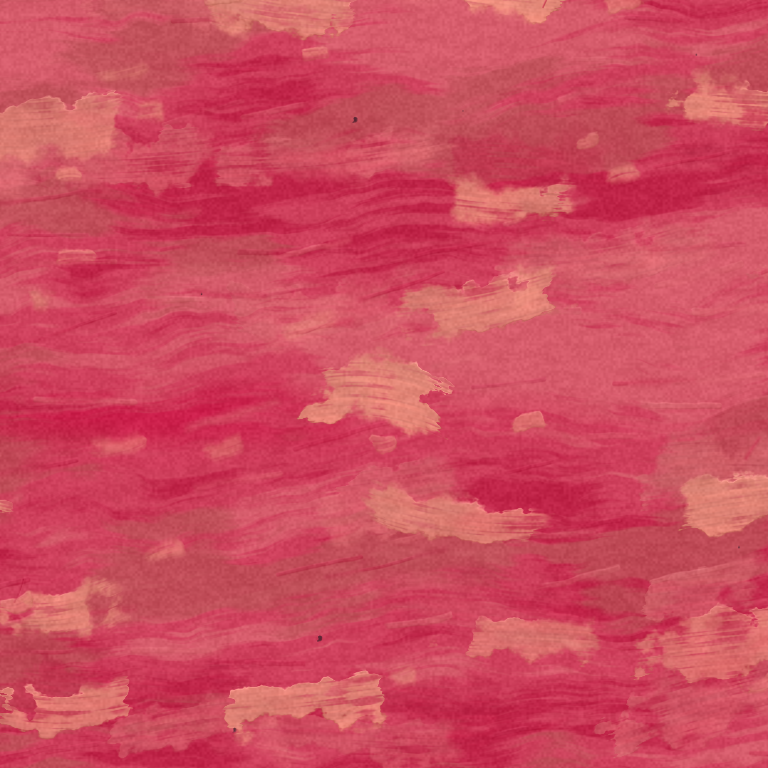
A WebGL 2 fragment shader for this texture:

```glsl
#version 300 es
precision highp float;

uniform vec2 u_resolution;
out vec4 fragColor;

const vec3 CRIMSON = vec3(0.75, 0.14, 0.28);
const vec3 ROSE = vec3(0.81, 0.25, 0.36);
const vec3 PINK = vec3(0.84, 0.36, 0.42);
const vec3 SALMON = vec3(0.85, 0.42, 0.44);
const vec3 PEACH = vec3(0.89, 0.54, 0.47);
const vec3 DUSTY = vec3(0.74, 0.31, 0.34);
const vec3 VIVID = vec3(0.79, 0.08, 0.27);

struct Brush {
    vec2 cell, halfSize;
    float tilt, chance, opacity, edge;
    vec3 tint;
};

vec2 hash2(vec2 p) {
    vec3 q = fract(p.xyx * vec3(0.1031, 0.1030, 0.0973));
    q += dot(q, q.yzx + 33.33);
    return fract((q.xx + q.yz) * q.zy);
}

float noise(vec2 p) {
    vec2 i = floor(p), f = fract(p);
    f = f * f * (3.0 - 2.0 * f);
    float low = mix(hash2(i).x, hash2(i + vec2(1, 0)).x, f.x);
    float high = mix(hash2(i + vec2(0, 1)).x, hash2(i + vec2(1, 1)).x, f.x);
    return mix(low, high, f.y);
}

float fbm(vec2 p) {
    float sum = 0.0, amplitude = 0.5;
    for (int i = 0; i < 5; i++) {
        sum += amplitude * noise(p);
        p = mat2(1.84, 0.69, -0.69, 1.84) * p + 17.3;
        amplitude *= 0.5;
    }
    return sum;
}

float roundBox(vec2 p, vec2 halfSize, float radius) {
    vec2 d = abs(p) - halfSize + radius;
    return length(max(d, 0.0)) + min(max(d.x, d.y), 0.0) - radius;
}

// Scatters one family of bristly strokes over the base colour
vec3 paint(vec3 base, vec2 p, Brush b, float seed) {
    vec2 home = floor(p / b.cell);
    for (int k = 0; k < 9; k++) {
        vec2 id = home + vec2(k % 3 - 1, k / 3 - 1);
        vec2 pick = hash2(id + seed);
        if (pick.x > b.chance) continue;
        vec2 jitter = hash2(id + seed + 41.7);
        vec2 shape = hash2(id + seed + 87.1);
        vec2 q = p - (id + 0.5 + 0.7 * (jitter - 0.5)) * b.cell;
        float angle = b.tilt + (shape.x - 0.4) * 0.4;
        q = mat2(cos(angle), -sin(angle), sin(angle), cos(angle)) * q;
        vec2 size = b.halfSize * mix(vec2(0.5, 0.7), vec2(1.2), vec2(pick.y, shape.y));
        q.y += (jitter.x - 0.5) * size.y * 0.8 * q.x * q.x / (size.x * size.x);
        if (abs(q.x) > size.x * 1.5 || abs(q.y) > size.y * 3.0 + b.edge) continue;

        // Ragged outline, partly blended away, with streaks along the stroke
        vec2 rough = vec2(fbm(q * 24.0 + id * 7.0), fbm(q * 24.0 + id * 7.0 + 53.0)) - 0.48;
        float bristle = 0.5 * noise(vec2(q.x * 9.0, q.y * 170.0) + id * 13.0)
                      + 0.5 * noise(vec2(q.x * 28.0, q.y * 430.0) + id * 5.0);
        float tip = smoothstep(0.5, 1.0, abs(q.x) / size.x);
        float d = roundBox(q + rough * size.y * vec2(4.5, 2.4), size, size.y * 0.8);
        d += (bristle - 0.5) * size.y * (0.2 + 0.5 * tip);
        float lost = smoothstep(0.42, 0.65, noise(q * 16.0 + id * 3.0));
        float edge = b.edge * (1.0 + 3.5 * lost);
        float cover = 1.0 - smoothstep(-edge, edge, d);
        float wear = smoothstep(0.15, 0.55, bristle + 0.15 + rough.x * 1.6);
        float body = mix(0.6, 1.0, jitter.y) * mix(0.4, 1.0, wear);

        // Raised rim lit from above
        float rim = exp(-pow(d / 0.0022, 2.0)) * clamp(q.y / size.y, -0.8, 1.0);
        float crisp = (1.0 - lost) * (1.0 - smoothstep(0.002, 0.006, b.edge));
        vec3 tone = b.tint * (0.92 + 0.15 * bristle + 0.2 * rough.y) + rim * crisp * 0.15;
        base = mix(base, tone, cover * b.opacity * body);
    }
    return base;
}

// Streaky blended underpainting
vec3 ground(vec2 p) {
    vec2 flow = p + vec2(0.05, 0.13) * fbm(p * 3.5) - vec2(0.0, 0.06 * p.x);
    float wash = fbm(flow * vec2(3.2, 7.5) + 3.0);
    float streak = fbm(flow * vec2(7.0, 70.0) + 19.0);
    float hair = noise(flow * vec2(22.0, 270.0));
    float tone = wash + (streak - 0.48) * 0.5 + (hair - 0.5) * 0.09 + 0.01;
    vec3 color = mix(CRIMSON, ROSE, smoothstep(0.28, 0.44, tone));
    color = mix(color, PINK, smoothstep(0.5, 0.64, tone));
    float dust = smoothstep(0.52, 0.62, fbm(flow * vec2(4.0, 10.0) + 61.0) + (streak - 0.48) * 0.3);
    color = mix(color, DUSTY, dust * 0.8);
    float band = exp(-pow((p.y - 0.46 + 0.1 * (wash - 0.5)) / 0.05, 2.0));
    float heat = band * mix(1.0, 0.25, smoothstep(0.2, 0.65, p.x));
    return mix(color, VIVID, heat * smoothstep(0.25, 0.6, streak) * 0.85);
}

float specks(vec2 p, float cell) {
    vec2 id = floor(p / cell), pick = hash2(id + 211.0);
    vec2 q = p - (id + 0.2 + 0.6 * hash2(id + 157.0)) * cell;
    float radius = mix(0.001, 0.004, pick.y * pick.y) * (0.5 + noise(q * 300.0));
    return step(pick.x, 0.1) * (1.0 - smoothstep(radius - 0.001, radius + 0.001, length(q)));
}

void main() {
    vec2 p = gl_FragCoord.xy / min(u_resolution.x, u_resolution.y);
    vec3 c = ground(p);
    // Broad glazes, thin drags, then opaque dabs
    c = paint(c, p, Brush(vec2(0.42, 0.18), vec2(0.13, 0.035), 0.0, 0.5, 0.6, 0.008, CRIMSON), 11.0);
    c = paint(c, p, Brush(vec2(0.36, 0.14), vec2(0.15, 0.032), 0.05, 0.65, 0.7, 0.004, SALMON), 29.0);
    c = paint(c, p, Brush(vec2(0.16, 0.06), vec2(0.07, 0.003), 0.1, 0.4, 0.5, 0.0015, CRIMSON), 47.0);
    c = paint(c, p, Brush(vec2(0.17, 0.07), vec2(0.06, 0.004), 0.1, 0.4, 0.5, 0.0015, SALMON), 59.0);
    c = paint(c, p, Brush(vec2(0.27, 0.13), vec2(0.09, 0.029), 0.0, 0.46, 0.95, 0.002, PEACH), 73.0);
    c = paint(c, p, Brush(vec2(0.12, 0.08), vec2(0.025, 0.010), 0.2, 0.22, 0.7, 0.0015, PEACH), 95.0);
    c = paint(c, p, Brush(vec2(0.15), vec2(0.02, 0.0012), 1.1, 0.14, 0.6, 0.001, CRIMSON), 131.0);
    // Specks and canvas grain
    c = mix(c, vec3(0.27, 0.12, 0.17), specks(p, 0.11) * 0.85);
    c += 0.06 * (noise(p * 310.0) - 0.5) + 0.06 * (fbm(p * vec2(35.0, 100.0)) - 0.48);
    fragColor = vec4(clamp(c, 0.0, 1.0), 1.0);
}
```
